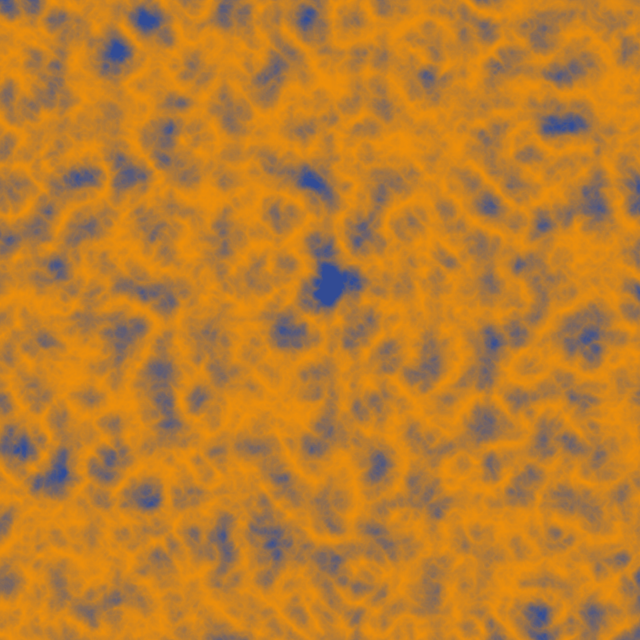
Reproduce this texture procedurally as a three.js fragment shader.

```glsl
varying vec2 vUv;

const vec3 RIDGE_ORANGE = vec3(0.935, 0.56, 0.03);
const vec3 SPOT_BLUE = vec3(0.195, 0.295, 0.58);
const float BASE_CELLS = 12.0;    // largest noise cells across the canvas
const int OCTAVES = 5;
const float GAIN = 0.5;
const float NOISE_DEVIATION = 0.176;
const float SPOT_STRENGTH = 0.136;
const float SPOT_CONTRAST = 1.47;

// Random gradient of varying length for one lattice point
vec2 latticeGradient(vec2 cell) {
  vec3 p = fract(cell.xyx * vec3(0.1031, 0.1030, 0.0973));
  p += dot(p, p.yzx + 33.33);
  return fract((p.xx + p.yz) * p.zy) * 2.0 - 1.0;
}

// Gradient noise with quintic blending
float gradientNoise(vec2 p) {
  vec2 cell = floor(p);
  vec2 f = fract(p);
  vec2 blend = f * f * f * (f * (f * 6.0 - 15.0) + 10.0);
  vec2 right = vec2(1.0, 0.0);
  vec2 up = vec2(0.0, 1.0);
  float a = dot(latticeGradient(cell), f);
  float b = dot(latticeGradient(cell + right), f - right);
  float c = dot(latticeGradient(cell + up), f - up);
  float d = dot(latticeGradient(cell + 1.0), f - 1.0);
  return mix(mix(a, b, blend.x), mix(c, d, blend.x), blend.y);
}

// Folded octaves: creases at zero crossings, rounded peaks between them
float turbulence(vec2 p) {
  float sum = 0.0;
  float weight = 1.0;
  for (int i = 0; i < OCTAVES; i++) {
    sum += weight * abs(gradientNoise(p)) / NOISE_DEVIATION;
    p = p * 2.0 + vec2(17.37, 41.71);
    weight *= GAIN;
  }
  return sum;
}

void main() {
  float folds = turbulence(vUv * BASE_CELLS + vec2(23.4, 57.8));
  float spots = SPOT_STRENGTH * pow(folds, SPOT_CONTRAST);
  gl_FragColor = vec4(mix(RIDGE_ORANGE, SPOT_BLUE, min(spots, 1.0)), 1.0);
}
```
